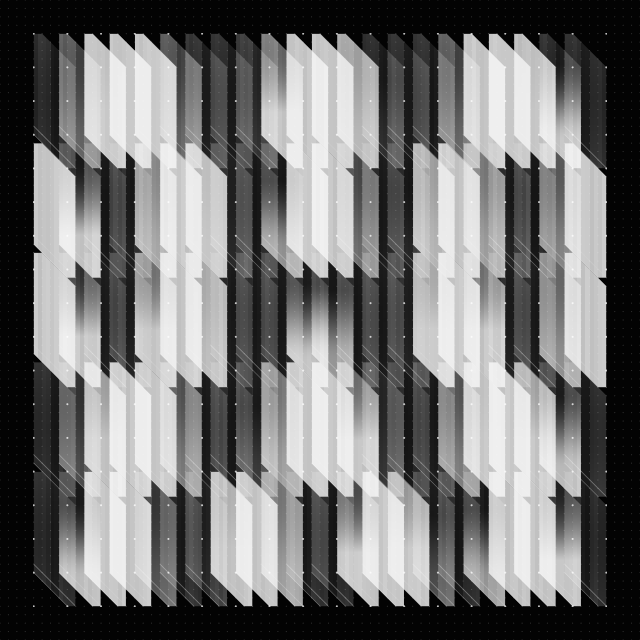
Reproduce this pattern procedurally as a WebGL 1 fragment shader.

```glsl
precision highp float;
uniform vec2 u_resolution;

float hash(vec2 p) {
  vec3 h = fract(vec3(p.xyx) * 0.1031);
  h += dot(h, h.yzx + 33.33);
  return fract((h.x + h.y) * h.z);
}

// Rectangle with its top right and bottom left corners cut at 45 degrees
float bladeDistance(vec2 p, vec2 size) {
  float cut = 0.0521;
  vec2 box = max(-p, p - size);
  float upper = (p.x - p.y - size.x + cut) * 0.7071;
  float lower = (p.y - p.x - size.y + cut) * 0.7071;
  return max(max(box.x, box.y), max(upper, lower));
}

// Brightness wave along each row, mirrored about the middle column
float bladeTone(vec2 cell) {
  float x = cell.x - 10.5;
  float longWave = 1.0 - step(0.5, mod(cell.y, 3.0));
  float wave = cos(6.2832 * x / mix(5.4, 7.4, longWave));
  wave *= 1.0 - 2.0 * step(3.5, cell.y);
  float middleRow = 1.0 - step(0.5, abs(cell.y - 2.0));
  wave -= 1.1 * middleRow * exp(-x * x / 5.0);
  return smoothstep(-0.85, 0.75, wave + 0.2 * (hash(cell) - 0.5));
}

// Opacity of one white blade, with gradient, fine bands and accent lines
float bladeAlpha(vec2 p, vec2 size, vec2 cell, float pixel) {
  float inside = clamp(-bladeDistance(p, size) / pixel, 0.0, 1.0);
  float tone = bladeTone(cell);
  float fade = smoothstep(0.1, 0.8, p.y / size.y) - 0.5;
  float slope = mix(0.25, 1.1, step(0.5, hash(cell + 17.0)));
  tone = clamp(tone + fade * slope * 4.0 * tone * (1.0 - tone), 0.0, 1.0);
  float alpha = mix(0.2, 0.8, tone);
  alpha += 0.06 * (hash(vec2(floor(p.x / 0.0066), cell.x + 31.0 * cell.y)) - 0.5);

  // Dim core where neighbours do not overlap
  float core = step(0.0269, p.x) * step(p.x, 0.0395);
  alpha *= mix(1.0, mix(0.55, 1.0, tone), core);
  alpha *= 1.0 - 0.25 * (1.0 - tone) * sin(3.1416 * clamp(p.y / size.y, 0.0, 1.0));

  // Hairlines beside the lower cut
  float slant = (p.y - p.x - size.y + 0.0521) * 0.7071;
  float width = max(0.0011, pixel);
  float line = 1.0 - smoothstep(0.0, width, abs(slant + 0.0012));
  line += 1.0 - smoothstep(0.0, width, abs(slant + 0.0105));
  return inside * mix(alpha, 0.85, 0.35 * min(line, 1.0));
}

// Dot grid whose every fourth dot is larger and brighter
float dotGrid(vec2 uv, float pixel, float onBlades) {
  vec2 g = uv * 76.0;
  vec2 cell = floor(g + 0.5);
  vec2 major = 1.0 - step(0.5, mod(cell, 4.0));
  float strong = major.x * major.y * onBlades;
  float d = length(g - cell) / 76.0 - mix(0.0008, 0.0015, strong);
  return clamp(0.5 - d / pixel, 0.0, 1.0) * mix(0.17, 0.75, strong);
}

void main() {
  vec2 uv = gl_FragCoord.xy / u_resolution;
  uv.y = 1.0 - uv.y;
  float pixel = 1.0 / min(u_resolution.x, u_resolution.y);
  vec2 pitch = vec2(0.0395, 0.1711);
  vec2 size = vec2(0.0664, 0.2115);
  vec2 q = uv - 0.0521;

  // Stack the overlapping blades of neighbouring rows and columns
  float through = 1.0;
  for (int j = 0; j < 2; j++) {
    for (int i = 0; i < 2; i++) {
      vec2 cell = floor(q / pitch) - vec2(float(i), float(j));
      if (cell.x > -0.5 && cell.x < 21.5 && cell.y > -0.5 && cell.y < 4.5) {
        through *= 1.0 - bladeAlpha(q - cell * pitch, size, cell, pixel);
      }
    }
  }

  vec2 inset = step(abs(uv - 0.5), vec2(0.448));
  float shade = 0.01 + 0.96 * (1.0 - through);
  shade = mix(shade, 1.0, dotGrid(uv, pixel, inset.x * inset.y));
  gl_FragColor = vec4(vec3(shade), 1.0);
}
```
